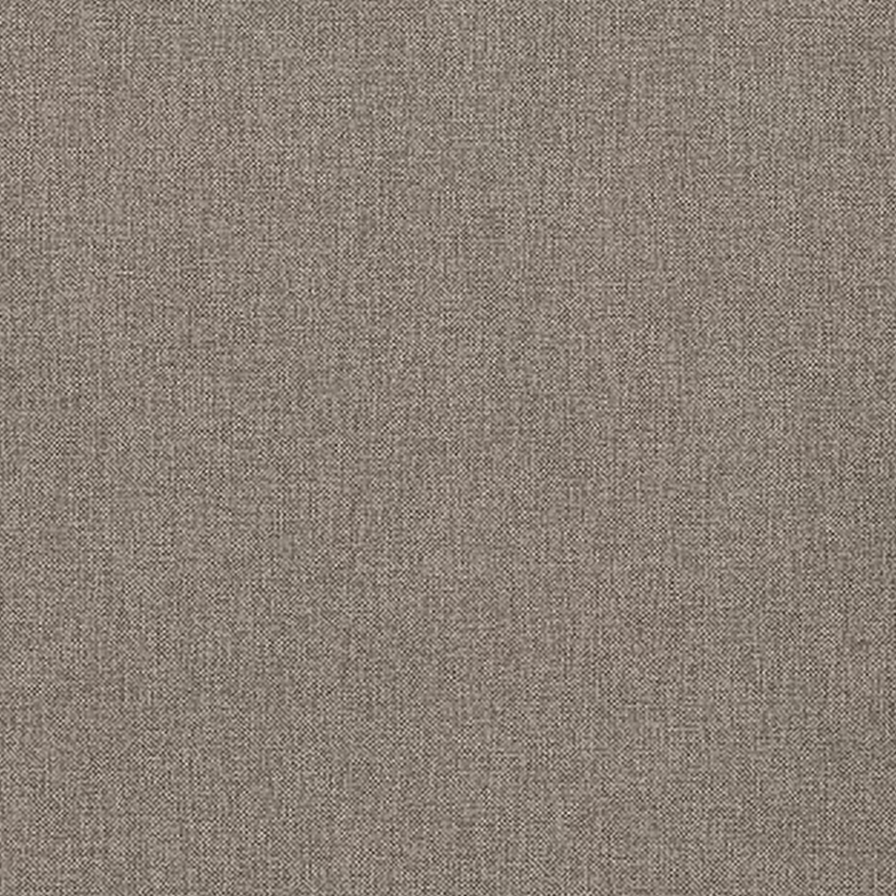
A WebGL 2 fragment shader for this texture:

```glsl
#version 300 es
precision highp float;
// Fine plain-weave cloth in warm grey-brown. A checker of crossing threads
// is broken up by uneven yarns (long thin noise in both directions) and a
// crisp grain, each set off against its neighbours so that broad areas stay even.

uniform vec2 u_resolution;
out vec4 fragColor;

float hash(vec2 cell) {
  uvec2 q = uvec2(ivec2(cell) + 4096) * uvec2(1597334673u, 3812015801u);
  uint n = (q.x ^ q.y) * 1597334673u;
  n = (n ^ (n >> 15)) * 2246822519u;
  return float((n ^ (n >> 13)) >> 8) / 16777216.0;
}

// Smooth value noise from -1 to 1
float noise(vec2 p) {
  vec2 cell = floor(p);
  vec2 f = fract(p);
  f = f * f * (3.0 - 2.0 * f);
  float low = mix(hash(cell), hash(cell + vec2(1, 0)), f.x);
  float high = mix(hash(cell + vec2(0, 1)), hash(cell + vec2(1, 1)), f.x);
  return 2.0 * mix(low, high, f.y) - 1.0;
}

// Noise less part of its neighbours on both sides along one axis
float contrastNoise(vec2 p, vec2 axis) {
  return noise(p) - 0.34 * (noise(p + axis) + noise(p - axis));
}

// Over-and-under checker whose threads wander and fade in places
float weave(vec2 uv) {
  vec2 wander = vec2(noise(uv * vec2(40, 56) + 40.0), noise(uv * vec2(56, 40) + 90.0));
  vec2 wave = sin(3.14159 * (uv * 306.0 + 0.5 * wander));
  float strength = 1.0 + 0.35 * noise(uv * 44.0 + 150.0) + 0.6 * noise(uv * 120.0 + 180.0);
  return wave.x * wave.y * strength;
}

// Uneven yarns: long along one axis, one thread wide across the other
float yarns(vec2 uv) {
  float warp = contrastNoise(uv * vec2(306, 40) + 11.0, vec2(1, 0))
             + 0.16 * noise(uv * vec2(150, 14) + 210.0);
  float weft = contrastNoise(uv * vec2(52, 306) + 330.0, vec2(0, 1))
             + 0.10 * noise(uv * vec2(16, 160) + 470.0);
  return 0.066 * warp + 0.058 * weft;
}

// Crisp grain of the fibres, lowered by the mean of four neighbours
float grain(vec2 p) {
  float around = noise(p + vec2(1, 0)) + noise(p - vec2(1, 0))
               + noise(p + vec2(0, 1)) + noise(p - vec2(0, 1));
  return noise(p) - 0.15 * around;
}

void main() {
  vec2 uv = gl_FragCoord.xy / u_resolution;

  float shade = 0.130 * weave(uv) + yarns(uv) + 0.135 * grain(uv * 312.0 + 600.0);

  // Broad shading, a little darker towards the bottom and right edge
  shade += 0.005 * noise(uv * 8.0 + 700.0) + 0.005 * noise(uv * 24.0 + 750.0);
  shade += 0.020 * (uv.y - 0.5) - 0.012 * smoothstep(0.8, 1.0, uv.x);

  // Faint rosy and greenish patches
  float tint = 0.5 * noise(uv * 7.0 + 800.0) + 0.5 * noise(uv * 18.0 + 850.0);
  vec3 color = vec3(0.547, 0.505, 0.466) + shade;
  color += tint * vec3(0.005, -0.004, -0.001);

  fragColor = vec4(clamp(color, 0.0, 1.0), 1.0);
}
```
